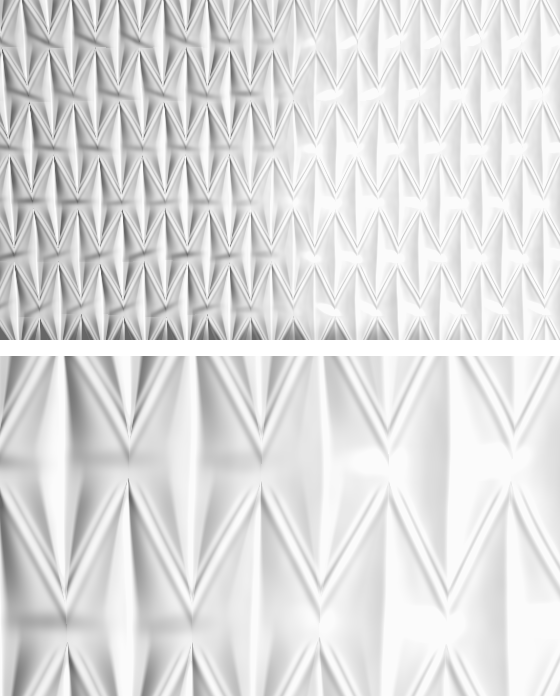
Top: the whole. Bottom: its middle third, enlarged.
This pattern is drawn by a Shadertoy shader. Its source:

```glsl
#define COLUMNS 13.0
#define ROWS 6.34
#define ROW_SHIFT 0.884
#define TIP 0.775        // depth of a pleat tip below its apex, in rows
#define PLEAT 0.023      // half width of the bright pleat, in columns
#define RIDGE 0.02       // half width of the central fold
#define WARP 0.065
#define PAPER_SHADE 0.86
#define PAPER_LIT 0.945

float hash(vec2 p) {
    vec3 q = fract(p.xyx * vec3(0.1031, 0.103, 0.0973));
    q += dot(q, q.yzx + 33.33);
    return fract((q.x + q.y) * q.z);
}

float gradientDot(vec2 corner, vec2 offset) {
    float angle = 6.2832 * hash(corner + 40.0);
    return dot(vec2(cos(angle), sin(angle)), offset);
}

float gradientNoise(vec2 p) {
    vec2 i = floor(p), f = p - i;
    vec2 s = f * f * f * (f * (f * 6.0 - 15.0) + 10.0);
    vec2 e = vec2(0.0, 1.0);
    return mix(mix(gradientDot(i, f), gradientDot(i + e.yx, f - e.yx), s.x),
               mix(gradientDot(i + e, f - e), gradientDot(i + 1.0, f - 1.0), s.x), s.y);
}

float bump(float x, float width) {
    x /= width;
    return exp(-x * x);
}

// Crisp at the start, fading out towards the reach
float wedge(float x, float reach) {
    return smoothstep(-0.07, 0.05, x) * (1.0 - smoothstep(0.05, reach, x));
}

// Tone of the folded diamond whose apex lies on the given row
float diamondTone(vec2 g, float row, float lit) {
    float column = g.x - 0.5 * row + 0.5;
    float x = fract(column) - 0.5;
    float h = g.y - row;
    float halfWidth = 0.5 * clamp(min(h, 1.0 + TIP - h) / TIP, 0.03, 1.0);
    float t = x / halfWidth;
    float u = h / (1.0 + TIP);
    float vary = hash(vec2(floor(column), row) + 17.0);
    float depth = 0.75 + 0.5 * vary;
    float upper = 1.0 - smoothstep(0.25, 0.6, u);
    float lower = smoothstep(0.46, 0.7, u);
    float right = smoothstep(-RIDGE, RIDGE, x);

    // Bright spindle flanked by dark fans that meet at apex and tip
    float shade = PAPER_SHADE + 0.1 * bump(t + 0.12, 0.2);
    shade -= depth * upper * (0.36 * wedge(t - 0.12, 0.68) + 0.13 * wedge(-t - 0.42, 0.45));
    shade -= depth * lower * (0.35 * wedge(t - 0.3, 0.62) + 0.25 * wedge(-t - 0.36, 0.55));
    shade -= 0.08 * wedge(t - 0.06, 0.6);

    // Soft facets on the lit side
    float facet = smoothstep(-1.0, 0.0, t) * (1.0 - right);
    float bright = PAPER_LIT - depth * 0.13 * facet;
    bright += right * (0.04 * bump(t, 0.3) - 0.07 * bump(t - 0.55, 0.25) * upper);
    bright -= 0.05 * lower * bump(t - 0.65, 0.2);

    float tone = mix(shade, bright, lit);
    tone += 0.08 * bump(x + 0.01, RIDGE) * smoothstep(0.0, 0.15, halfWidth);
    return tone + 0.03 * (vary - 0.5);
}

void mainImage(out vec4 fragColor, in vec2 fragCoord) {
    vec2 uv = fragCoord / iResolution.xy;
    float aa = COLUMNS / iResolution.x;

    // Slightly uneven column and row lattice
    float s = uv.x - 0.41;
    vec2 g = vec2(5.0 + s * (COLUMNS + 0.3 - 0.6 * uv.y) + 1.4 * uv.y * s * s,
                  ROWS * (1.0 - uv.y) - ROW_SHIFT);
    g += WARP * vec2(gradientNoise(g * 0.8), gradientNoise(g * 0.8 + 9.5));

    float row = floor(g.y);
    float w = g.y - row;
    float column = g.x - 0.5 * row;
    float a = fract(column + 0.5) - 0.5;
    float lit = smoothstep(0.34, 0.64, uv.x + 0.06 * gradientNoise(g * 0.6 + 4.0));

    // Zigzag pleat between two staggered rows of diamonds
    float d = 0.885 * (abs(a) - 0.5 * w / TIP);
    float inside = smoothstep(-aa, aa, d);
    float tone = mix(diamondTone(g, row, lit), diamondTone(g, row - 1.0, lit), inside);

    // Streaks through the necks, fanning away from the centre of the sheet
    vec2 neck = vec2(a - sign(a) * 0.5, w - 0.88);
    float slope = 0.95 * (uv.y - 0.46) * smoothstep(-0.2, 0.2, uv.x - 0.45)
                - 0.95 * (uv.y - 0.46) * (1.0 - smoothstep(-0.2, 0.2, uv.x - 0.45));
    neck.x += mix(0.07, 0.17, lit);
    neck.y += slope * neck.x;
    vec2 q = neck / mix(vec2(0.3, 0.06), vec2(0.27, 0.09), lit);
    float streak = exp(-pow(dot(q, q), mix(1.0, 2.0, lit)));
    float vary = hash(vec2(floor(column), row) + 61.0);
    tone += streak * mix(-0.27, 0.16, lit) * (0.6 + 0.6 * vary);

    // Pleat shadow, groove and double highlight
    float fade = smoothstep(0.0, 0.13, w);
    float side = mix(0.6, 1.1, step(0.0, a));
    float fold = mix(0.17, 0.13, lit) * fade;
    tone -= fold * side * bump(d + 0.05, 0.03);
    tone -= fold * mix(0.55, 1.0, lit) * bump(d - 0.044, 0.016);
    float widen = mix(1.0 + 0.5 * w, 1.0, lit);
    tone = mix(tone, mix(0.92, 0.98, lit), 0.9 * fade * bump(d, PLEAT * widen));
    tone = mix(tone, mix(0.88, 0.975, lit), 0.7 * fade * bump(d - 0.078, 0.022));

    // Broad light falloff and faint paper creases
    tone -= 0.04 * (1.0 - smoothstep(0.0, 0.3, uv.x));
    tone += 0.025 * smoothstep(0.45, 1.0, uv.x);
    tone += 0.04 * bump(length(uv - vec2(0.5, 0.42)), 0.3);
    float bottom = 1.0 - smoothstep(0.0, 0.065, uv.y);
    tone -= bottom * (0.06 + 0.26 * (1.0 - inside)) * (1.0 - smoothstep(0.5, 1.0, uv.x));
    tone += 0.035 * gradientNoise(g * vec2(4.0, 1.6));
    tone += 0.02 * gradientNoise(g * vec2(9.0, 5.0) + 3.0);

    fragColor = vec4(vec3(clamp(tone, 0.4, 0.985)), 1.0);
}
```
